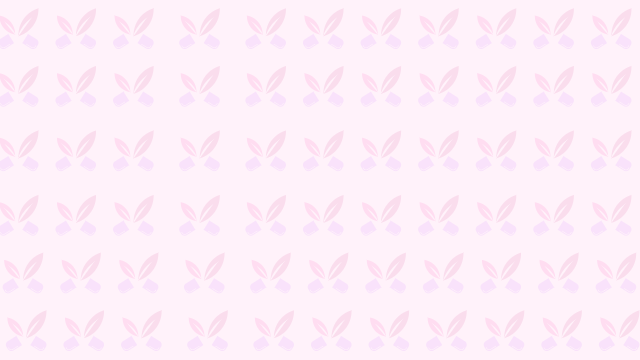
Reproduce this pattern procedurally as a WebGL 2 fragment shader.

```glsl
#version 300 es
precision highp float;

uniform vec2 u_resolution;
out vec4 fragColor;

// Pointed lens along y: half length h, half width w
float lens(vec2 q, float h, float w) {
    float offset = (h * h - w * w) / (2.0 * w);
    float radius = (h * h + w * w) / (2.0 * w);
    return length(vec2(abs(q.x) + offset, q.y)) - radius;
}

// Leaf from base to tip with a bowed slit for its vein
float leaf(vec2 p, vec2 base, vec2 tip, float width, float bow) {
    vec2 axis = normalize(tip - base);
    float h = 0.5 * length(tip - base);
    p -= 0.5 * (base + tip);
    vec2 q = vec2(dot(p, vec2(axis.y, -axis.x)), dot(p, axis));
    float body = lens(q, h, width);

    // The slit opens at the base and fades out before the tip
    vec2 s = vec2(q.x, q.y + 0.38 * h);
    float slitHalf = 0.70 * h;
    s.x -= bow * (1.0 - s.y * s.y / (slitHalf * slitHalf));
    return max(body, -lens(s, slitHalf, 0.18 * width));
}

// Half capsule: flat at x = 0, rounded towards +x
float halfCapsule(vec2 q) {
    float rounded = length(max(vec2(q.x - 12.0, abs(q.y) - 1.5), 0.0)) - 5.0;
    return max(rounded, -q.x);
}

void main() {
    // Canvas is 432 units tall, measured down from the top
    float unit = 432.0 / u_resolution.y;
    vec2 pos = vec2(gl_FragCoord.x, u_resolution.y - gl_FragCoord.y) * unit;

    // Rows, with two wider gaps; the last two are nudged right
    float y = pos.y - 34.7;
    y -= 8.2 * (step(108.0, y) + step(186.0, y));
    float row = round(y / 69.2);
    float nudge = 5.7 * step(3.5, row) + 3.9 * step(4.5, row);

    // Columns, with two wider gaps
    float x = pos.x - 21.8 - nudge;
    x -= 10.3 * (step(177.9, x) + step(257.3, x));
    float column = round(x / 69.1);
    vec2 p = vec2(x - 69.1 * column, 69.2 * row - y);

    // Sprig: a tall leaf and a small one
    float tallLeaf = leaf(p, vec2(0.3, -8.7), vec2(24.3, 24.7), 7.0, -1.2);
    float smallLeaf = leaf(p, vec2(-3.7, -6.7), vec2(-22.5, 16.0), 5.5, 0.7);

    // Mirrored half capsules, each with a thin shine on the lower side
    vec2 m = vec2(abs(p.x), p.y) - vec2(8.4, -11.5);
    vec2 q = vec2(dot(m, vec2(0.85, -0.53)), dot(m, vec2(-0.53, -0.85)));
    float capsule = halfCapsule(q);
    float shine = max(abs(capsule + 1.5) - 0.35, max(5.0 - q.x, 0.5 - q.y));
    capsule = max(capsule, -shine);

    vec3 background = vec3(1.0, 0.95, 0.98);
    vec3 tallPink = vec3(0.98, 0.865, 0.93);
    vec3 smallPink = vec3(1.0, 0.865, 0.945);
    vec3 lilac = vec3(0.975, 0.885, 0.985);

    vec3 color = mix(background, lilac, clamp(0.5 - capsule / unit, 0.0, 1.0));
    color = mix(color, smallPink, clamp(0.5 - smallLeaf / unit, 0.0, 1.0));
    color = mix(color, tallPink, clamp(0.5 - tallLeaf / unit, 0.0, 1.0));
    fragColor = vec4(color, 1.0);
}
```
